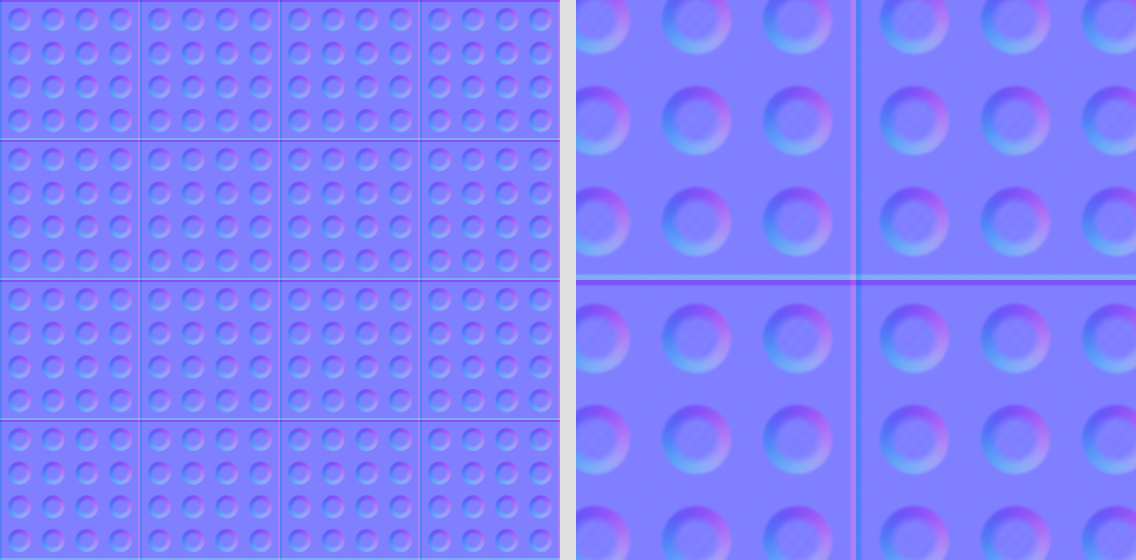
Left, the full canvas; right, a detail of the centre.
This texture map is drawn by a WebGL 1 fragment shader. Its source:

```glsl
precision highp float;

uniform vec2 u_resolution;

const float TAU = 6.2831853;
const float TILES = 4.0;           // tiles across and down the canvas
const float STUDS = 4.0;           // studs across and down one tile

// Lengths below are fractions of one tile
const float STUD_PITCH = 0.2407;
const float STUD_TOP_RADIUS = 0.037;
const float STUD_STEEP_RADIUS = 0.066;
const float STUD_RADIUS = 0.082;
const float STUD_SOFTNESS = 0.007;
const float BEVEL_WIDTH = 0.013;

const float STUD_SLOPE = 0.37;
const float BEVEL_SLOPE = 0.38;
const float GRAIN_SLOPE = 0.006;
const float STUD_GRAIN = 1.5;      // extra grain on the stud tops

// Position relative to the nearest stud centre
vec2 studOffset(vec2 tile) {
    vec2 p = (tile - 0.5) / STUD_PITCH;
    float halfCount = 0.5 * STUDS;
    vec2 centre = clamp(floor(p), -halfCount, halfCount - 1.0) + 0.5;
    return (p - centre) * STUD_PITCH;
}

// Outward slope on the rounded shoulder, flat on top
vec2 studSlope(vec2 offset, float pixel) {
    float radius = length(offset);
    float soft = max(STUD_SOFTNESS, pixel);
    float shoulder = smoothstep(STUD_TOP_RADIUS, STUD_STEEP_RADIUS, radius);
    shoulder *= 1.0 - smoothstep(STUD_RADIUS - soft, STUD_RADIUS + soft, radius);
    return STUD_SLOPE * shoulder * offset / max(radius, 0.0001);
}

// Narrow bevels facing outward along the tile borders
vec2 bevelSlope(vec2 tile, float pixel) {
    vec2 fromCentre = tile - 0.5;
    vec2 border = 0.5 - abs(fromCentre);
    float soft = 0.5 * max(0.6 * BEVEL_WIDTH, pixel);
    vec2 band = 1.0 - smoothstep(BEVEL_WIDTH - soft, BEVEL_WIDTH + soft, border);
    return BEVEL_SLOPE * band * sign(fromCentre);
}

// Fine woven ripple; whole frequencies wrap at the canvas edges
vec2 grainSlope(vec2 uv) {
    vec2 a = TAU * uv;
    vec2 weave = sin(vec2(112.0 * a.x + 96.0 * a.y, 104.0 * a.y - 120.0 * a.x));
    vec2 drift = sin(vec2(61.0 * a.y + 37.0 * a.x, 53.0 * a.x - 43.0 * a.y));
    return GRAIN_SLOPE * (weave + 0.5 * drift);
}

void main() {
    vec2 uv = gl_FragCoord.xy / u_resolution;
    vec2 tile = fract(uv * TILES);
    float pixel = TILES / min(u_resolution.x, u_resolution.y);

    vec2 offset = studOffset(tile);
    float top = 1.0 - smoothstep(STUD_TOP_RADIUS, STUD_STEEP_RADIUS, length(offset));

    vec2 slope = studSlope(offset, pixel) + bevelSlope(tile, pixel);
    slope += grainSlope(uv) * (1.0 + STUD_GRAIN * top);

    // Green points down the canvas
    vec3 normal = normalize(vec3(slope.x, -slope.y, 1.0));
    gl_FragColor = vec4(0.5 + 0.5 * normal, 1.0);
}
```
